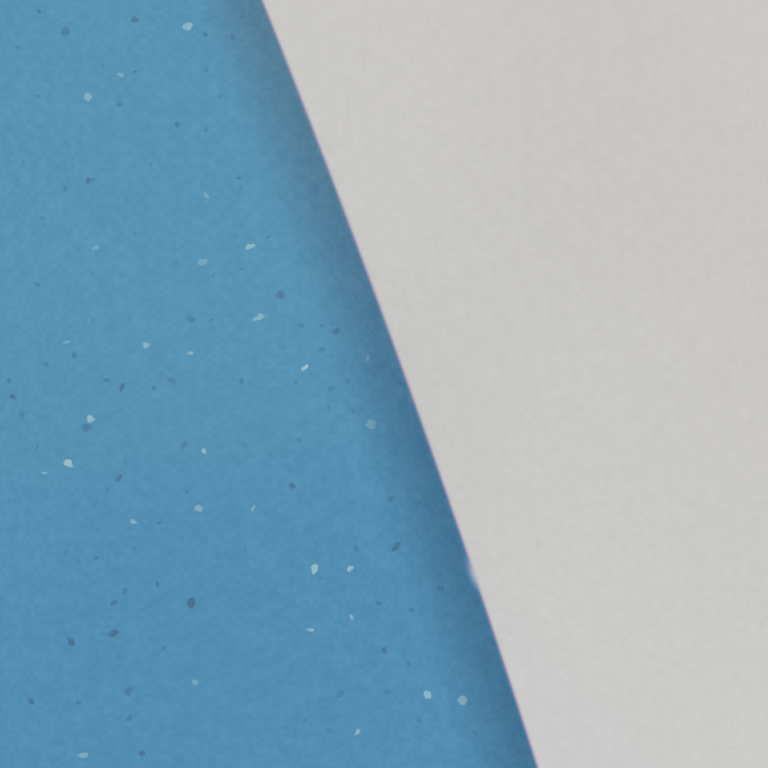
Give the GLSL for this texture, as a three.js fragment shader.

```glsl
// A pale sheet lying over a blue speckled surface, split by a slanted edge.
// The edge is a gentle parabola; its distance drives the soft contact shadow,
// while hashed grid cells scatter the flecks and value noise adds the grain.
varying vec2 vUv;

float hash(vec2 p) {
  return fract(sin(dot(p, vec2(127.1, 311.7))) * 43758.5453);
}

float noise(vec2 p) {
  vec2 i = floor(p), f = fract(p);
  f = f * f * (3.0 - 2.0 * f);
  return mix(mix(hash(i), hash(i + vec2(1.0, 0.0)), f.x),
             mix(hash(i + vec2(0.0, 1.0)), hash(i + 1.0), f.x), f.y);
}

// Signed distance to the sheet edge, positive on the sheet
float edgeDistance(vec2 p) {
  float t = 1.0 - p.y;
  return (p.x - (0.341 + 0.4 * t - 0.041 * t * t)) * 0.935;
}

// Coverage of small irregular flecks, at most one per grid cell
float flecks(vec2 p, float cells, float density, float radius, float seed) {
  vec2 id = floor(p * cells);
  vec2 center = 0.2 + 0.6 * vec2(hash(id + seed), hash(id + seed + 17.3));
  vec2 d = (fract(p * cells) - center) / cells;
  float angle = 6.2832 * hash(id + seed + 5.1);
  d = mat2(cos(angle), -sin(angle), sin(angle), cos(angle)) * d;
  d.y *= 1.0 + hash(id + seed + 9.7);
  float size = radius * (0.45 + 0.55 * hash(id + seed + 3.9));
  float dist = length(d) + 0.004 * (noise(p * 260.0 + seed) - 0.5);
  float strength = 0.4 + 0.6 * hash(id + seed + 29.0);
  return step(hash(id + seed + 41.0), density) * strength
       * (1.0 - smoothstep(size - 0.002, size + 0.002, dist));
}

void main() {
  vec2 p = vUv;
  float d = edgeDistance(p);
  float grain = 0.6 * noise(p * 190.0) + 0.4 * noise(p * 90.0 + 31.0) - 0.5;
  float cloud = noise(p * 4.0 + 7.0) - 0.5;

  // Blue surface, a little deeper toward the bottom
  vec3 blue = mix(vec3(0.325, 0.555, 0.7), vec3(0.35, 0.58, 0.71),
                  smoothstep(0.05, 0.65, p.y + 0.25 * cloud));
  blue += grain * 0.04;

  // Flecks: dark chips, fine dark dots, pale chips
  blue = mix(blue, vec3(0.27, 0.39, 0.5), 0.65 * flecks(p, 15.0, 0.3, 0.007, 2.0));
  blue = mix(blue, vec3(0.25, 0.42, 0.54), 0.5 * flecks(p, 27.0, 0.25, 0.004, 13.0));
  blue = mix(blue, vec3(0.66, 0.77, 0.8), 0.85 * flecks(p, 14.0, 0.28, 0.007, 57.0));

  // Contact shadow, greyer near the top
  float shadow = smoothstep(-0.1, 0.0, d);
  vec3 shade = mix(vec3(0.25, 0.43, 0.56), vec3(0.33, 0.48, 0.57),
                   smoothstep(0.3, 0.95, p.y));
  blue = mix(blue, shade + grain * 0.04, 0.85 * shadow);

  // Pale sheet, warmer at the upper right
  vec3 sheet = vec3(0.78) + 0.012 * cloud + 0.022 * grain;
  sheet += vec3(0.006, 0.002, -0.012) * smoothstep(0.5, 1.6, p.x + p.y);
  sheet += 0.012 * (1.0 - smoothstep(0.0, 0.5, p.y));

  // Sheet over surface, with a thin mauve fringe along the edge
  vec3 color = mix(blue, sheet, smoothstep(-0.002, 0.002, d));
  color = mix(color, vec3(0.6, 0.55, 0.68), 0.5 * exp(-pow(d / 0.0025, 2.0)));

  // Small pale nick on the edge
  vec2 nick = p - vec2(0.616, 0.252);
  nick = vec2(nick.x * 0.93 + nick.y * 0.36, nick.y * 0.93 - nick.x * 0.36);
  float nickMask = exp(-dot(nick / vec2(0.005, 0.018), nick / vec2(0.005, 0.018)));
  color = mix(color, vec3(0.74, 0.77, 0.81), 0.6 * nickMask);

  gl_FragColor = vec4(color, 1.0);
}
```
